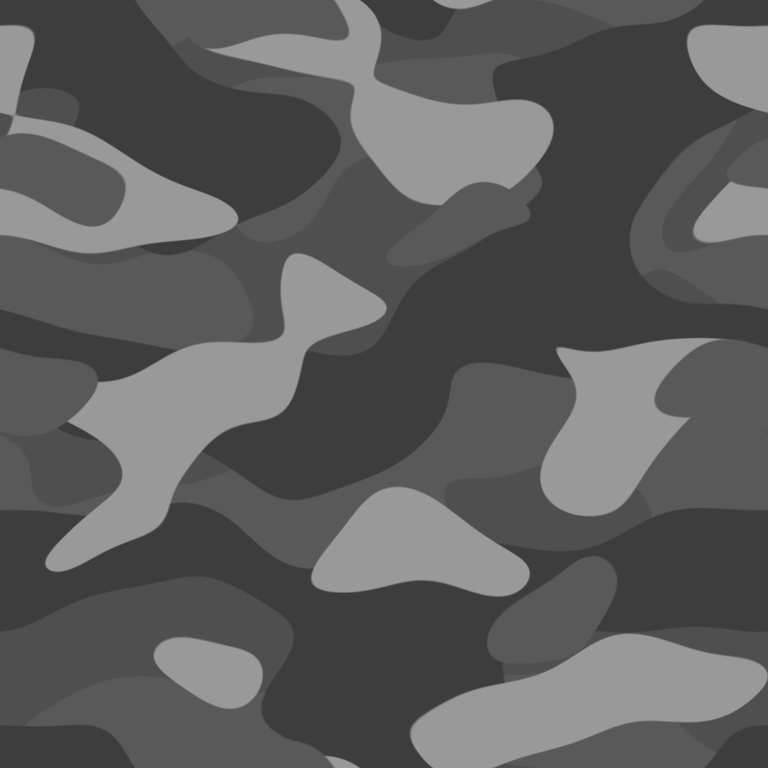
Reproduce this pattern procedurally as a three.js fragment shader.

```glsl
// Seamless grey camouflage: overlapping layers of smooth, sideways-stretched blobs.
varying vec2 vUv;

const float TAU = 6.2831853;

float hash(vec2 k, float seed) {
  return fract(sin(dot(k, vec2(12.9898, 78.233)) + seed * 3.71) * 43758.547);
}

// Bends the plane with whole-period sines, so fingers curl and the tile still wraps.
vec2 bend(vec2 p, float seed) {
  vec2 a = TAU * p;
  return p + vec2(0.022 * sin(3.0 * a.y + a.x + seed) + 0.010 * sin(5.0 * a.y - 2.0 * a.x + seed * 2.0),
                  0.014 * sin(3.0 * a.x - a.y + seed * 1.7) + 0.006 * sin(5.0 * a.x + 2.0 * a.y + seed));
}

// Layered sines around one blob frequency, scaled to unit variance.
// Returns the smooth coverage of the area above the given level.
float blobs(vec2 p, float frequency, float level, float seed) {
  vec2 q = bend(p, seed);
  float height = 0.0;
  float power = 0.0;
  vec2 slope = vec2(0.0);
  for (int j = 1; j <= 7; j++) {
    for (int i = -4; i <= 4; i++) {
      vec2 k = vec2(float(i), float(j));
      float band = length(k * vec2(1.65, 1.0)) / frequency - 1.0;
      float weight = exp(-7.0 * band * band);
      if (weight < 0.04) continue;
      float angle = TAU * (dot(k, q) + hash(k, seed));
      height += weight * cos(angle);
      slope -= weight * TAU * k * sin(angle);
      power += 0.5 * weight * weight;
    }
  }
  // Height over slope approximates the distance to the outline.
  float scale = sqrt(power);
  float edge = (height - level * scale) / max(length(slope), 3.0 * scale);
  return smoothstep(-0.0016, 0.0016, edge);
}

void main() {
  vec3 slate = vec3(0.31);
  vec3 middle = vec3(0.35);
  vec3 charcoal = vec3(0.24);
  vec3 pale = vec3(0.60);

  // Paint from the ground up; the last few patches cut into the pale shapes.
  vec3 color = mix(slate, middle, blobs(vUv, 3.8, 0.03, 2.0));
  color = mix(color, charcoal, blobs(vUv, 3.3, 0.10, 5.0));
  color = mix(color, pale, blobs(vUv, 4.1, 0.54, 9.0));
  color = mix(color, middle, blobs(vUv, 3.6, 1.40, 13.0));
  gl_FragColor = vec4(color, 1.0);
}
```
